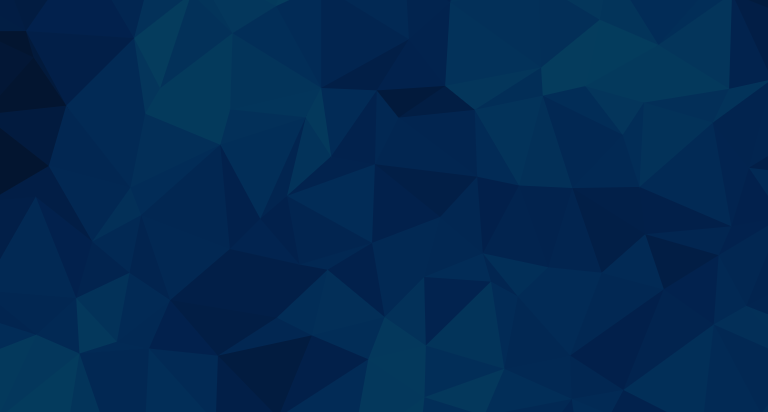
This background is drawn by a Shadertoy shader. Its source:

```glsl
const float TAU = 6.2831853;
const float CELLS_PER_HEIGHT = 6.6;
const float VERTEX_JITTER = 0.41;
const float GRID_ANGLE = 0.45;

vec2 hash2(vec2 p) {
    vec3 q = fract(p.xyx * vec3(0.1031, 0.1030, 0.0973));
    q += dot(q, q.yzx + 33.33);
    return fract((q.xx + q.yz) * q.zy);
}

mat2 rotation(float angle) {
    float c = cos(angle), s = sin(angle);
    return mat2(c, s, -s, c);
}

float cross2(vec2 a, vec2 b) {
    return a.x * b.y - a.y * b.x;
}

// Grid corner moved to an irregular position
vec2 meshVertex(vec2 id, float jitter) {
    return id + (hash2(id + 71.0) * 2.0 - 1.0) * jitter;
}

// Signed distance to a directed edge, positive on its left
float edgeDistance(vec2 p, vec2 a, vec2 b) {
    vec2 e = b - a;
    return cross2(e, p - a) / max(length(e), 1e-4);
}

float triangleCoverage(vec2 p, vec2 a, vec2 b, vec2 c, float pixel) {
    float d = min(edgeDistance(p, a, b), min(edgeDistance(p, b, c), edgeDistance(p, c, a)));
    return clamp(0.5 + d / pixel, 0.0, 1.0);
}

// Broad light and shade from layered waves, uv in 0..1
float broadTone(vec2 uv) {
    float upper = smoothstep(0.46, 0.80, uv.y);
    float lower = 1.0 - smoothstep(0.10, 0.42, uv.y);
    float darkColumn = pow(0.5 - 0.5 * cos(TAU * (uv.x - 0.29) / 0.495), 3.0);
    float lowerWave = cos(TAU * (uv.x - 0.56) / 0.5);
    float leftShade = (1.0 - smoothstep(0.03, 0.12, uv.x)) * smoothstep(0.3, 0.5, uv.y);
    float ripple = sin(uv.x * 17.0 + uv.y * 9.0) * sin(uv.y * 15.0 - uv.x * 6.0);
    return 0.35 + upper * (0.36 - 0.56 * darkColumn)
         + lower * (0.10 + 0.20 * lowerWave)
         - 0.22 * leftShade + 0.06 * ripple;
}

// Navy to teal ramp
vec3 ramp(float tone) {
    float t = clamp(tone, -0.15, 1.05) * 4.0;
    vec3 color = mix(vec3(0.010, 0.100, 0.230), vec3(0.006, 0.130, 0.300), min(t, 1.0));
    color = mix(color, vec3(0.008, 0.172, 0.340), clamp(t - 1.0, 0.0, 1.0));
    color = mix(color, vec3(0.016, 0.222, 0.362), clamp(t - 2.0, 0.0, 1.0));
    return mix(color, vec3(0.020, 0.250, 0.365), max(t - 3.0, 0.0));
}

// Flat facet colour in rgb, premultiplied by its coverage in alpha
vec4 facet(vec2 p, vec2 a, vec2 b, vec2 c, vec2 seed, mat2 toCanvas, float aspect, float pixel) {
    float coverage = triangleCoverage(p, a, b, c, pixel);
    vec2 center = toCanvas * ((a + b + c) / 3.0) / CELLS_PER_HEIGHT;
    vec2 random = hash2(seed);
    float variation = (random.x - 0.5) * 0.34 + (random.y - 0.5) * 0.16;
    float tone = broadTone(center / vec2(aspect, 1.0)) + variation;
    return vec4(ramp(tone), 1.0) * coverage;
}

void mainImage(out vec4 fragColor, in vec2 fragCoord) {
    float aspect = iResolution.x / iResolution.y;
    float pixel = CELLS_PER_HEIGHT / iResolution.y;
    mat2 toGrid = rotation(GRID_ANGLE);
    mat2 toCanvas = transpose(toGrid);
    vec2 p = toGrid * (fragCoord / iResolution.y) * CELLS_PER_HEIGHT;
    vec2 baseCell = floor(p);
    vec4 sum = vec4(0.0);

    // Two facets for each nearby quad
    for (int y = -1; y <= 1; y++) {
        for (int x = -1; x <= 1; x++) {
            vec2 id = baseCell + vec2(x, y);
            vec2 a = meshVertex(id, VERTEX_JITTER);
            vec2 b = meshVertex(id + vec2(1, 0), VERTEX_JITTER);
            vec2 c = meshVertex(id + vec2(1, 1), VERTEX_JITTER);
            vec2 d = meshVertex(id + vec2(0, 1), VERTEX_JITTER);

            // Split along the shorter diagonal that lies inside the quad
            bool acInside = cross2(c - a, b - a) < 0.0 && cross2(c - a, d - a) > 0.0;
            bool bdInside = cross2(d - b, c - b) < 0.0 && cross2(d - b, a - b) > 0.0;
            bool splitAC = acInside && (!bdInside || distance(a, c) < distance(b, d));
            vec2 apex = splitAC ? c : d;
            vec2 start = splitAC ? a : b;
            vec2 seed = id * 2.0 + 140.0;
            sum += facet(p, a, b, apex, seed, toCanvas, aspect, pixel);
            sum += facet(p, start, c, d, seed + vec2(1, 0), toCanvas, aspect, pixel);
        }
    }
    fragColor = vec4(sum.rgb / max(sum.a, 1e-3), 1.0);
}
```
